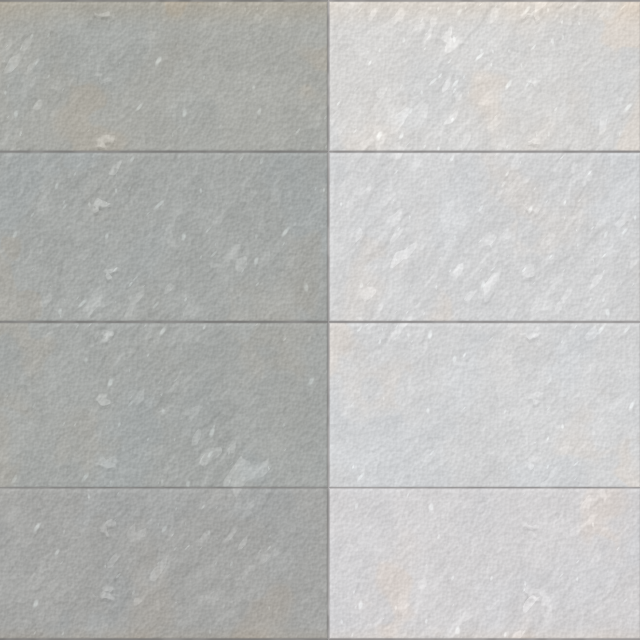
This texture is drawn by a Shadertoy shader. Its source:

```glsl
// Two columns by four rows of weathered stone slabs: grey on the left, pale on the right.
// Cellular noise supplies the fine grain, patchy diagonal clefts and faint stains;
// hashed grids scatter small chips, and thin soft joints separate the slabs.

vec2 hash2(vec2 p) {
    return fract(sin(vec2(dot(p, vec2(127.1, 311.7)), dot(p, vec2(269.5, 183.3)))) * 43758.55);
}

// x: distance to the nearest cell point, y: smooth blend of random cell values
vec2 cells(vec2 p) {
    vec2 base = floor(p), f = p - base;
    float nearest = 8.0, sum = 0.0, total = 0.0;
    for (int j = -1; j <= 1; j++)
    for (int i = -1; i <= 1; i++) {
        vec2 o = vec2(i, j), h = hash2(base + o);
        vec2 d = o + h - f;
        float d2 = dot(d, d), w = exp(-6.0 * d2);
        nearest = min(nearest, d2);
        sum += w * fract(h.x * 17.3 + h.y * 9.1);
        total += w;
    }
    return vec2(sqrt(nearest), sum / total);
}

// Coordinates across and along the diagonal grain of the stone
vec2 grainSpace(vec2 p) {
    return vec2(dot(p, vec2(0.8, -0.6)), dot(p, vec2(0.6, 0.8)));
}

// cleft: local strength of the coarse diagonal ridges
float stoneHeight(vec2 p, float cleft) {
    vec2 g = grainSpace(p);
    return cleft * cells(g * vec2(66.0, 24.0)).y
         + 0.24 * cells(p * 165.0).x
         + 0.2 * cells(g * vec2(130.0, 95.0) + 7.0).y;
}

// Sparse steep slivers, one candidate per grid square
float chips(vec2 p, float density, float chance) {
    vec2 q = p * density, id = floor(q), h = hash2(id + 41.0), r = hash2(id + 83.0);
    vec2 d = fract(q) - 0.3 - 0.4 * h;
    d.x -= d.y * mix(-0.1, 0.9, h.y);
    float size = mix(0.45, 1.0, r.y);
    float shape = length(d / (vec2(0.13, 0.24) * size));
    return (1.0 - smoothstep(0.3, 1.1, shape)) * step(r.x, chance) * size;
}

// A vertical run of flat flakes at horizontal position x
float flakes(vec2 p, float x) {
    float id = floor(p.y * 10.0);
    vec2 h = hash2(vec2(id, x * 50.0));
    vec2 d = vec2(p.x - x - 0.008 * (h.x - 0.5), fract(p.y * 10.0) * 0.1 - 0.077);
    d += 0.018 * (vec2(cells(p * 90.0).y, cells(p * 90.0 + 9.0).y) - 0.5);
    float shape = length(d / vec2(0.015, 0.008));
    return (1.0 - smoothstep(0.5, 1.1, shape)) * mix(0.35, 1.0, h.y);
}

void mainImage(out vec4 fragColor, in vec2 fragCoord) {
    vec2 uv = fragCoord / iResolution.xy;
    float px = 1.0 / iResolution.y;

    // Slab layout: uneven rows, one central vertical joint
    float joints[5] = float[5](0.001, 0.238, 0.497, 0.763, 0.999);
    float rowGap = 1.0, below = 1.0, row = -1.0;
    for (int i = 0; i < 5; i++) {
        float d = uv.y - joints[i];
        float halfWidth = i == 1 ? 0.0011 : 0.0017;
        rowGap = min(rowGap, abs(d) - halfWidth);
        if (d < 0.0) below = min(below, -d);
        row += step(0.0, d);
    }
    float pale = step(0.513, uv.x);
    float columnGap = min(abs(uv.x - 0.513) - 0.0018, 1.0 - uv.x);
    vec2 tone = hash2(vec2(row, pale) + 5.0) - 0.5;
    float topRow = step(0.763, uv.y), bottomRow = 1.0 - step(0.238, uv.y);

    // Base colour with broad mottling
    vec3 stone = mix(vec3(0.649, 0.659, 0.65), vec3(0.822, 0.824, 0.826), pale);
    stone += topRow * vec3(0.012, 0.006, -0.003);
    stone += bottomRow * vec3(0.002, -0.006, -0.005);
    float broad = cells(uv * 7.0 + tone * 9.0).y - 0.5;
    float patches = cells(uv * 30.0 + 3.0).y - 0.5;
    stone += 0.012 * broad + 0.028 * patches;

    // Faint rust and cool mineral stains, strongest in the top row
    float stain = cells(uv * vec2(15.0, 11.0) + tone * 13.0 + 0.7 * patches).y;
    float warm = smoothstep(0.6, 1.05, stain + 0.1 * topRow);
    float cool = 1.0 - smoothstep(0.05, 0.4, stain);
    stone += warm * vec3(0.022, 0.001, -0.02) * mix(0.7, 1.0, pale);
    stone += cool * vec3(-0.006, 0.0, 0.006);
    float outerEdge = smoothstep(0.95, 1.0, uv.y) + 0.6 * (1.0 - smoothstep(0.0, 0.025, uv.y));
    stone += outerEdge * vec3(0.015, -0.005, -0.03);

    // Relief lit from the upper left: even grain, clefts only in some patches
    float rough = smoothstep(0.4, 0.85, cells(uv * 9.0 + 21.0).y);
    float cleft = 0.05 + 0.5 * rough;
    float slope = stoneHeight(uv, cleft) - stoneHeight(uv + vec2(-0.0018, 0.0021), cleft);
    stone += 0.19 * clamp(slope, -0.3, 0.3);
    stone += 0.035 * (cells(uv * 190.0 + 31.0).y - 0.5);

    // Chips gather on the rough patches; irregular glints follow the cleft edges
    float fleck = max(chips(uv, 26.0, 0.09 + 0.12 * rough), 0.75 * chips(uv + 0.37, 46.0, 0.06 + 0.2 * rough));
    float glint = smoothstep(0.72, 0.92, cells(grainSpace(uv) * vec2(85.0, 42.0) + 13.0).y);
    stone += 0.05 * glint * (0.3 + rough);

    // Flakes, each with a faint shadow below
    float flake = max(flakes(uv, 0.165), flakes(uv, 0.83));
    vec2 lower = uv + vec2(0.0, 0.006);
    float flakeShade = max(flakes(lower, 0.165), flakes(lower, 0.83));
    stone -= 0.055 * max(flakeShade - flake, 0.0);
    stone += vec3(0.1, 0.11, 0.11) * fleck + mix(0.095, 0.06, pale) * flake;

    // Lit upper and left slab edges, with soft shading beside the joints
    stone += 0.03 * (1.0 - smoothstep(0.003, 0.01, below));
    stone += 0.025 * pale * (1.0 - smoothstep(0.002, 0.012, uv.x - 0.513));
    float gap = min(rowGap, columnGap);
    stone -= 0.04 * (1.0 - smoothstep(0.0, 0.003, gap));

    // Joints, slightly worn and uneven along their length
    vec3 joint = mix(vec3(0.515, 0.51, 0.505), vec3(0.575, 0.565, 0.565), pale);
    joint += 0.1 * (cells(uv * 50.0).y - 0.5);
    joint += 0.04 * step(columnGap, rowGap);
    float cover = 1.0 - smoothstep(-0.0006 - 0.5 * px, 0.0006 + 0.5 * px, gap);
    fragColor = vec4(mix(stone, joint, 0.9 * cover), 1.0);
}
```
